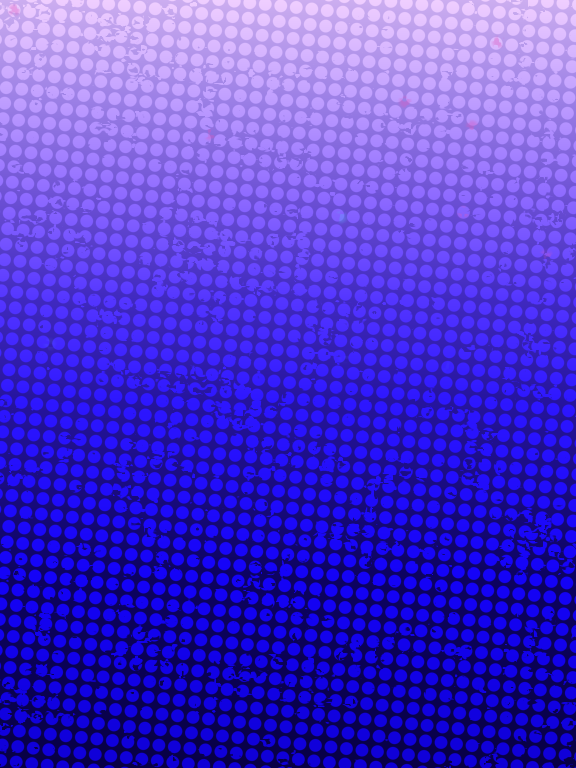
A WebGL 1 fragment shader for this background:

```glsl
precision highp float;
// Tilted halftone dots over a vertical fade from pale lilac to deep blue.
// Two colour ramps (dots and gaps) are mixed by a dot grid whose lookup is
// shifted inside ragged noise patches, which bites and bridges the dots.
uniform vec2 u_resolution;

const float CELL = 0.02705;             // dot spacing, in canvas widths
const float TILT = 0.101;               // grid rotation in radians
const float RADIUS = 0.41;              // dot radius, in cells
const vec2 ANCHOR = vec2(0.360, 0.602); // centre of one dot

float hash(vec2 p) {
  return fract(sin(dot(p, vec2(127.1, 311.7))) * 43758.545);
}

float valueNoise(vec2 p) {
  vec2 cell = floor(p);
  vec2 f = fract(p);
  f = f * f * (3.0 - 2.0 * f);
  float low = mix(hash(cell), hash(cell + vec2(1.0, 0.0)), f.x);
  float high = mix(hash(cell + vec2(0.0, 1.0)), hash(cell + 1.0), f.x);
  return mix(low, high, f.y);
}

// Position in cells of the tilted grid, with dots at whole numbers.
vec2 toGrid(vec2 p) {
  float c = cos(TILT);
  float s = sin(TILT);
  vec2 d = p - ANCHOR;
  return vec2(c * d.x - s * d.y, s * d.x + c * d.y) / CELL;
}

float dotCoverage(vec2 grid, float blur) {
  float d = length(fract(grid + 0.5) - 0.5) - RADIUS;
  return 1.0 - smoothstep(-blur, blur, d);
}

// Linear blend weight of height h between two levels.
float rise(float h, float from, float to) {
  return clamp((h - from) / (to - from), 0.0, 1.0);
}

vec3 dotColor(float h) {
  vec3 c = mix(vec3(0.06, 0.00, 0.84), vec3(0.08, 0.01, 0.97), rise(h, 0.0, 0.25));
  c = mix(c, vec3(0.18, 0.09, 1.00), rise(h, 0.25, 0.48));
  c = mix(c, vec3(0.33, 0.21, 1.00), rise(h, 0.48, 0.61));
  c = mix(c, vec3(0.55, 0.41, 1.00), rise(h, 0.61, 0.74));
  c = mix(c, vec3(0.75, 0.62, 1.00), rise(h, 0.74, 0.87));
  return mix(c, vec3(0.94, 0.81, 1.00), rise(h, 0.87, 1.0));
}

vec3 gapColor(float h) {
  vec3 c = mix(vec3(0.03, 0.00, 0.27), vec3(0.05, 0.01, 0.38), rise(h, 0.0, 0.25));
  c = mix(c, vec3(0.15, 0.08, 0.62), rise(h, 0.25, 0.48));
  c = mix(c, vec3(0.25, 0.16, 0.75), rise(h, 0.48, 0.61));
  c = mix(c, vec3(0.42, 0.31, 0.83), rise(h, 0.61, 0.74));
  c = mix(c, vec3(0.61, 0.50, 0.90), rise(h, 0.74, 0.87));
  return mix(c, vec3(0.80, 0.68, 0.94), rise(h, 0.87, 1.0));
}

// Ragged, slightly flat patches where the print is disturbed.
float wearMask(vec2 grid) {
  float region = valueNoise(grid * 0.45 + 17.0);
  float ragged = valueNoise(grid * vec2(1.7, 2.6) + 5.0);
  float fine = valueNoise(grid * vec2(4.0, 6.0));
  return smoothstep(0.67, 0.73, 0.30 * region + 0.45 * ragged + 0.25 * fine);
}

// Half-cell lookup shift, constant within a small block.
vec2 wearShift(vec2 grid) {
  vec2 block = floor(grid * vec2(0.9, 1.8));
  return vec2(hash(block + 3.0), hash(block + 41.0)) * 1.2 - 0.1;
}

// Sparse soft specks: xyz is the tint, w its strength.
vec4 colorSpeck(vec2 grid) {
  vec2 q = grid * 0.9;
  vec2 block = floor(q);
  float present = step(0.975, hash(block + 71.0));
  float shape = 1.0 - smoothstep(0.15, 0.48, length(fract(q) - 0.5));
  vec3 tint = mix(vec3(0.85, 0.35, 0.75), vec3(0.40, 0.62, 0.98),
                  step(0.55, hash(block + 9.0)));
  float grain = smoothstep(0.35, 0.65, valueNoise(grid * vec2(4.0, 5.0)));
  return vec4(tint, present * shape * grain);
}

void main() {
  vec2 p = gl_FragCoord.xy / u_resolution.x;
  float h = gl_FragCoord.y / u_resolution.y;
  float blur = 0.75 / (u_resolution.x * CELL);
  vec2 grid = toGrid(p);

  // Dots, swapped for shifted dots where worn
  float clean = dotCoverage(grid, blur);
  float shifted = dotCoverage(grid + wearShift(grid), blur);
  float ink = mix(clean, shifted, wearMask(grid));
  vec3 color = mix(gapColor(h), dotColor(h), ink);

  // Faint coloured specks in the upper half
  vec4 speck = colorSpeck(grid);
  float fade = smoothstep(0.45, 0.75, h);
  color = mix(color, mix(color, speck.rgb, 0.4), speck.a * fade);

  gl_FragColor = vec4(color, 1.0);
}
```
